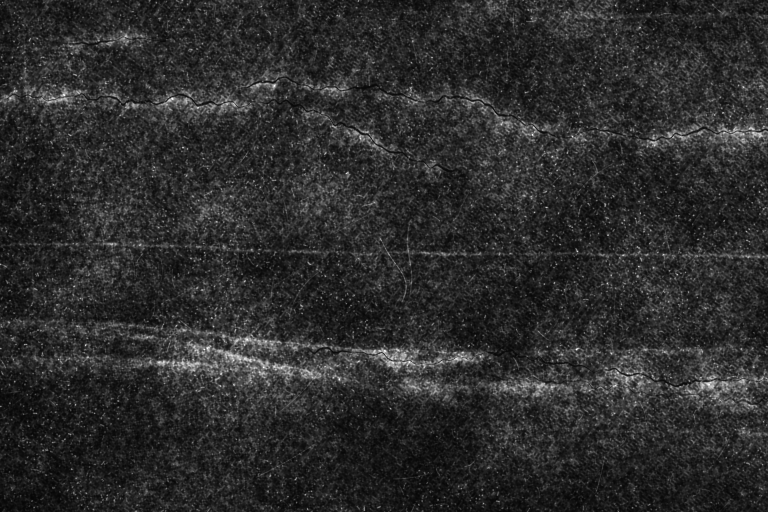
Give the GLSL for this texture, as a Shadertoy shader.

```glsl
// Dark scratched slab: log-normal stone grain, pale dusty ridges, jagged dark
// cracks with bright lips, and scattered strokes for dust, lint and scratches.
// Brightness is summed as exposure and then exponentiated; strokes lie on top.

const float BASE_TONE = 0.147;
const float PALE_LIMIT = 0.95;
const float CRACK_TONE = 0.03;
const float DUST_TONE = 0.62;

float hash(vec2 p) {
    return fract(sin(dot(p, vec2(127.1, 311.7))) * 43758.5453);
}

float noise(vec2 p) {
    vec2 i = floor(p), f = fract(p);
    f = f * f * (3.0 - 2.0 * f);
    return mix(mix(hash(i), hash(i + vec2(1, 0)), f.x),
               mix(hash(i + vec2(0, 1)), hash(i + vec2(1, 1)), f.x), f.y);
}

float fbm(vec2 p) {
    float sum = 0.0, amp = 0.5;
    for (int i = 0; i < 5; i++) {
        sum += amp * noise(p);
        p = mat2(1.6, 1.2, -1.2, 1.6) * p + 7.3;
        amp *= 0.5;
    }
    return sum;
}

// Soft mask that is 1 between a and b
float span(float x, float a, float b, float soft) {
    return smoothstep(a - soft, a + soft, x) * (1.0 - smoothstep(b - soft, b + soft, x));
}

float stroke(float dist, float width, float px) {
    return 1.0 - smoothstep(width - px, width + px, dist);
}

// Random bent strokes, one candidate per cell; reach is half length in cells
float strokes(vec2 p, float cells, float density, float reach, float width,
              vec2 angleRange, float px, float seed) {
    vec2 home = floor(p * cells);
    float best = 0.0;
    for (int j = -1; j <= 1; j++)
    for (int i = -1; i <= 1; i++) {
        vec2 id = home + vec2(i, j), key = id + seed;
        if (hash(key) > density) continue;
        vec2 centre = id + vec2(hash(key + 11.3), hash(key + 23.7));
        float angle = mix(angleRange.x, angleRange.y, hash(key + 37.1));
        float halfLen = reach * mix(0.1, 1.0, hash(key + 41.9)) / cells;
        float bend = (hash(key + 53.3) - 0.5) * 0.4 / max(halfLen, 0.004);
        vec2 q = p - centre / cells;
        q = mat2(cos(angle), -sin(angle), sin(angle), cos(angle)) * q;
        q.y += bend * q.x * q.x;
        q.x -= clamp(q.x, -halfLen, halfLen);
        float power = mix(0.2, 1.0, pow(hash(key + 67.7), 2.0));
        best = max(best, power * stroke(length(q), width, px));
    }
    return best;
}

// Thin wavy upright fibre
float hair(vec2 p, vec2 foot, float height, float sway, float lean, float px) {
    float t = (p.y - foot.y) / height;
    float x = foot.x + sway * sin(t * 6.0) - lean * t * t * t;
    return stroke(abs(p.x - x), 0.0008, px) * span(t, 0.0, 1.0, 0.02);
}

float ridge(float offset, float width) {
    return exp(-offset * offset / (width * width));
}

// Crisp crest that fades downwards into dust
float fold(float offset, float width) {
    return exp(-abs(offset) / (offset > 0.0 ? 0.25 * width : width));
}

// Returns (dark gap, bright dusty lip) of a jagged crack along height y
vec2 crack(vec2 p, float y, float from, float to, float seed, float px) {
    y += (fbm(vec2(p.x * 11.0, seed)) - 0.5) * 0.045 + (noise(vec2(p.x * 75.0, seed)) - 0.5) * 0.012;
    float d = p.y - y;
    float mask = span(p.x, from, to, 0.02);
    float width = 0.0028 * noise(vec2(p.x * 30.0, seed + 5.0));
    float dust = smoothstep(0.3, 0.62, fbm(p * 18.0 + seed));
    float lip = exp(-abs(d) / (d < 0.0 ? 0.009 : 0.006)) + 0.35 * ridge(d + 0.008, 0.035);
    return mask * vec2(stroke(abs(d), width, px), lip * dust);
}

void mainImage(out vec4 fragColor, in vec2 fragCoord) {
    vec2 p = fragCoord / iResolution.y;
    float px = 1.0 / iResolution.y;
    float x = p.x;

    // Stone: broad mottling, medium patches, fine turned grain, darker rim
    vec2 turned = mat2(0.8, 0.6, -0.6, 0.8) * p;
    vec2 crossed = mat2(0.94, -0.34, 0.34, 0.94) * p;
    float grain = 0.65 * noise(turned * 310.0) + 0.35 * noise(crossed * 190.0) - 0.5;
    float exposure = 2.3 * grain + 0.85 * (noise(crossed * 85.0 + 3.0) - 0.5)
                   + 2.0 * (fbm(turned * 7.0) - 0.5) + 0.35 * (p.y - 0.5);
    vec2 rim = (p - vec2(0.75, 0.5)) / vec2(0.75, 0.5);
    exposure -= 0.18 * dot(rim, rim) - 0.1;

    // Cracks across the upper part and along the lower right
    float leftY = 0.815 - 0.02 * smoothstep(0.0, 0.35, x) - 0.125 * smoothstep(0.58, 0.88, x);
    float rightY = 0.838 - 0.03 * smoothstep(0.6, 0.95, x)
                 - 0.075 * smoothstep(0.85, 1.12, x) + 0.015 * smoothstep(1.2, 1.5, x);
    float lowY = 0.305 - 0.055 * smoothstep(0.95, 1.45, x);
    vec2 cracks = crack(p, leftY, -0.1, 0.9, 2.0, px);
    cracks = max(cracks, crack(p, rightY, 0.46, 1.6, 9.0, px));
    cracks = max(cracks, crack(p, 0.92, 0.13, 0.35, 17.0, px));
    cracks = max(cracks, crack(p, lowY, 0.6, 1.6, 26.0, px));
    cracks = max(cracks, 0.8 * crack(p, lowY - 0.03, 0.95, 1.6, 43.0, px));
    exposure += 1.45 * cracks.y;

    // Dusty ridges: three merging folds and fine level lines
    float y = p.y - (fbm(vec2(x * 6.0, 4.0)) - 0.5) * 0.02;
    float patches = smoothstep(0.25, 0.7, fbm(p * vec2(12.0, 35.0)));
    float folds = fold(y - 0.372 + 0.055 * smoothstep(0.0, 0.9, x), 0.014);
    folds = max(folds, fold(y - 0.37 + 0.13 * smoothstep(0.0, 0.95, x), 0.022) * span(x, 0.05, 0.95, 0.1));
    folds = max(folds, 0.8 * fold(y - 0.302 + 0.055 * smoothstep(0.0, 1.1, x), 0.024));
    folds *= mix(1.0, 0.6, smoothstep(0.75, 1.1, x));
    folds += 0.22 * ridge(y - 0.31 + 0.04 * x, 0.045);
    float levels = ridge(y - 0.522 + 0.015 * x, 0.0032)
                 + 0.5 * ridge(y - 0.19 + 0.025 * x, 0.003) * smoothstep(0.7, 0.9, x)
                 + 0.7 * ridge(y - 0.97, 0.005) * smoothstep(0.9, 1.3, x);
    exposure += mix(0.55, 1.5, patches) * folds + 0.85 * levels;
    exposure += 0.7 * ridge(x - 0.045 - 0.035 * (1.0 - p.y), 0.002) * noise(p * 9.0);

    float tone = PALE_LIMIT * (1.0 - exp(-BASE_TONE * exp(exposure) / PALE_LIMIT));
    tone = mix(tone, CRACK_TONE, 0.92 * cracks.x);

    // Dust specks in drifts, lint, scratches, upright scuffs and fibres
    float drift = mix(0.45, 1.15, smoothstep(0.3, 0.65, fbm(p * 9.0 + 51.0)));
    float scuffed = smoothstep(0.62, 0.8, noise(p * 4.5 + 31.0));
    float marks = drift * strokes(p, 130.0, 0.38, 0.1, 0.0009, vec2(0.0, 3.14), px, 1.0);
    marks = max(marks, drift * strokes(p, 60.0, 0.3, 0.2, 0.0009, vec2(0.0, 3.14), px, 19.0));
    marks = max(marks, 0.75 * strokes(p, 26.0, 0.3, 0.35, 0.0006, vec2(0.0, 3.14), px, 71.0));
    marks = max(marks, 0.5 * strokes(p, 6.0, 0.6, 0.45, 0.0005, vec2(0.1, 2.6), px, 133.0));
    marks = max(marks, 0.3 * strokes(p, 2.5, 0.6, 0.5, 0.0005, vec2(0.2, 0.9), px, 211.0));
    marks = max(marks, 0.5 * scuffed * strokes(p, 24.0, 0.8, 0.8, 0.0005, vec2(1.4, 1.8), px, 307.0));
    marks = max(marks, 0.7 * hair(p, vec2(0.785, 0.41), 0.125, 0.009, 0.04, px));
    marks = max(marks, 0.5 * hair(p, vec2(0.8, 0.42), 0.14, 0.004, 0.0, px));
    tone += DUST_TONE * marks * (0.8 + 0.8 * grain);

    fragColor = vec4(vec3(clamp(tone, 0.0, 1.0)), 1.0);
}
```
